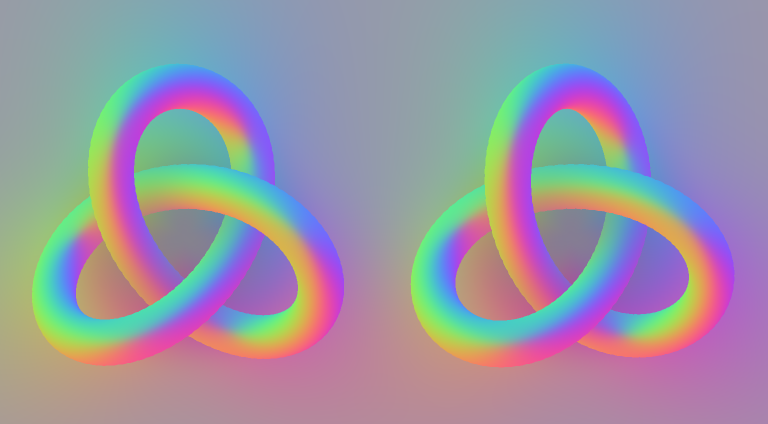
Reproduce this background procedurally as a Shadertoy shader.

```glsl
// A stereo pair of trefoil knots, coloured by the direction their surface faces.
// Each tube is the upper envelope of spheres swept along a closed curve; soft
// radial glows of the same colour wheel fill the backdrop.

#define KNOT_SCALE 0.118    // curve unit, in canvas heights
#define KNOT_HEIGHT 0.442   // centre of both knots, in canvas heights
#define TUBE_RADIUS 0.45
#define EYE_ANGLE 0.115     // half the turn between the two views
#define EYE_DISTANCE 28.0
#define CURVE_SAMPLES 160
#define TUBE_TINT 0.37
#define GLOW_TINT 0.20
#define HOLE_TWIST 0.70     // hue turn inside the loops

const float TAU = 6.2831853;
const vec3 BACKDROP = vec3(0.61, 0.59, 0.655);
const vec3 TUBE_GREY = vec3(0.62, 0.59, 0.64);

// Colour wheel offset: red below, green to the upper left, blue to the upper right.
vec3 wheel(vec2 v) {
    return vec3(-v.y, dot(v, vec2(-0.866, 0.5)), dot(v, vec2(0.866, 0.5)));
}

// Centre of one knot; side is 0 for left and 1 for right.
vec2 knotCentre(float side, float aspect) {
    return vec2((0.2396 + 0.5039 * side) * aspect, KNOT_HEIGHT);
}

// Trefoil turned about the vertical axis; w holds the perspective scale.
vec4 trefoil(float t, vec2 turn) {
    vec3 c = vec3(sin(t) + 2.0 * sin(2.0 * t),
                  2.0 * cos(2.0 * t) - cos(t), sin(3.0 * t));
    c.xz = vec2(c.x * turn.x + c.z * turn.y, c.z * turn.x - c.x * turn.y);
    float zoom = EYE_DISTANCE / (EYE_DISTANCE - c.z);
    return vec4(c.xy * zoom, c.z, zoom);
}

// Front height of the sphere at parameter t, very low where it misses p.
float sphereHeight(vec2 p, float t, vec2 turn) {
    vec4 c = trefoil(t, turn);
    float radius = TUBE_RADIUS * c.w;
    vec2 d = p - c.xy;
    float inside = radius * radius - dot(d, d);
    return inside > 0.0 ? c.z + sqrt(inside) : -100.0;
}

// Glow vector of one knot, following its three-lobed outline.
vec2 glow(vec2 p) {
    float r = length(p);
    float angle = atan(p.y, p.x);
    float rho = r / (2.78 - 0.67 * sin(3.0 * angle));
    angle += HOLE_TWIST * (1.0 - smoothstep(1.6, 2.8, r));
    float strength = smoothstep(0.0, 0.65, rho) * exp(-1.6 * max(rho - 1.0, 0.0));
    return GLOW_TINT * strength * vec2(cos(angle), sin(angle));
}

vec3 scene(vec2 uv, float aspect) {
    // Backdrop: both glows add up, with a faint shade inside the loops
    float side = step(0.5 * aspect, uv.x);
    vec2 p = (uv - knotCentre(side, aspect)) / KNOT_SCALE;
    vec2 other = (uv - knotCentre(1.0 - side, aspect)) / KNOT_SCALE;
    float r = length(p);
    vec3 color = BACKDROP + wheel(glow(p) + glow(other));
    color -= 0.09 * (1.0 - smoothstep(0.8, 3.0, r));
    if (r > 4.2) return color;

    // Coarse search for the frontmost sphere
    float eye = EYE_ANGLE * (2.0 * side - 1.0);
    vec2 turn = vec2(cos(eye), sin(eye));
    float stride = TAU / float(CURVE_SAMPLES);
    float best = -100.0, t = 0.0;
    for (int i = 0; i < CURVE_SAMPLES; i++) {
        float s = float(i) * stride;
        float h = sphereHeight(p, s, turn);
        if (h > best) { best = h; t = s; }
    }
    if (best < -50.0) return color;

    // Local refinement gives a smooth normal
    for (int i = 0; i < 9; i++) {
        stride *= 0.6;
        float ahead = sphereHeight(p, t + stride, turn);
        float behind = sphereHeight(p, t - stride, turn);
        if (max(ahead, behind) > best) {
            t += ahead > behind ? stride : -stride;
            best = max(ahead, behind);
        }
    }

    // Surface: hue from the normal, fading where the tube runs deep at the middle
    vec4 c = trefoil(t, turn);
    vec2 n = (p - c.xy) / (TUBE_RADIUS * c.w);
    vec2 facing = n * inversesqrt(dot(n, n) + 0.12);
    vec3 tube = TUBE_GREY + TUBE_TINT * wheel(facing);
    float fade = (1.0 - smoothstep(1.0, 2.5, r)) * (1.0 - smoothstep(-0.8, 0.7, c.z));
    return mix(tube, color, 0.6 * fade);
}

void mainImage(out vec4 fragColor, in vec2 fragCoord) {
    float aspect = iResolution.x / iResolution.y;
    vec3 sum = vec3(0.0);
    // Four samples per pixel smooth the edges
    for (int i = 0; i < 4; i++) {
        vec2 offset = vec2(i & 1, i >> 1) * 0.5 - 0.25;
        sum += scene((fragCoord + offset) / iResolution.y, aspect);
    }
    fragColor = vec4(clamp(sum * 0.25, 0.0, 1.0), 1.0);
}
```
